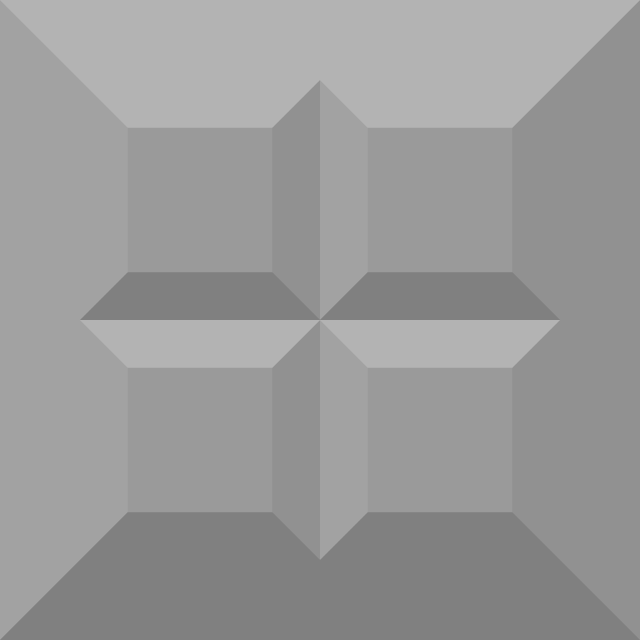
Give the GLSL for this pattern, as a WebGL 1 fragment shader.

```glsl
precision highp float;

uniform vec2 u_resolution;

#define PANEL_OFFSET 0.1875
#define PANEL_HALF 0.1128
#define FLAT_GRAY 0.602
#define SIDE_LIGHT 0.0345
#define TOP_LIGHT 0.1
#define SAMPLES 4

// Gray of the bevelled panel that owns point p
float panelShade(vec2 p) {
    vec2 quadrant = step(0.5, p) * 2.0 - 1.0;
    vec2 d = p - (0.5 + quadrant * PANEL_OFFSET);
    vec2 a = abs(d);
    float onBevel = step(PANEL_HALF, max(a.x, a.y));

    // The dominant axis selects which sloped face is seen
    float sideFace = -sign(d.x) * SIDE_LIGHT;
    float topFace = sign(d.y) * TOP_LIGHT;
    float slope = a.x > a.y ? sideFace : topFace;
    return FLAT_GRAY + onBevel * slope;
}

void main() {
    // Average a subpixel grid to smooth every edge
    float gray = 0.0;
    for (int j = 0; j < SAMPLES; j++) {
        for (int i = 0; i < SAMPLES; i++) {
            vec2 jitter = (vec2(float(i), float(j)) + 0.5) / float(SAMPLES) - 0.5;
            gray += panelShade((gl_FragCoord.xy + jitter) / u_resolution);
        }
    }
    gray /= float(SAMPLES * SAMPLES);
    gl_FragColor = vec4(vec3(gray), 1.0);
}
```
